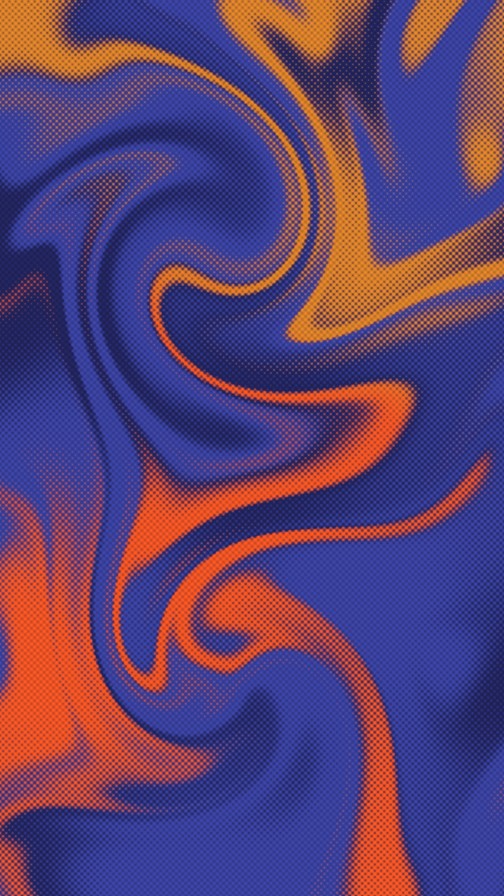
Write a Shadertoy shader that draws this background.

```glsl
const float TAU = 6.2831853;
const vec3 NAVY = vec3(0.13, 0.14, 0.36);
const vec3 BLUE = vec3(0.22, 0.25, 0.61);
const vec3 PLUM = vec3(0.40, 0.18, 0.42);
const vec3 ORANGE = vec3(0.91, 0.32, 0.14);
const vec3 GOLD = vec3(0.83, 0.49, 0.16);

// Rotate space around a center, fading out with distance
vec2 twirl(vec2 p, vec2 center, float radius, float angle) {
    vec2 d = p - center;
    float a = angle * exp(-dot(d, d) / (radius * radius));
    float c = cos(a), s = sin(a);
    return center + mat2(c, s, -s, c) * d;
}

// Fold space with layered sines
vec2 marble(vec2 p, float frequency, float amplitude) {
    for (int i = 0; i < 4; i++) {
        vec2 phase = vec2(1.3, 4.1) + float(i) * vec2(2.1, 1.7);
        p += amplitude * sin(p.yx * frequency + phase);
        frequency *= 1.5;
        amplitude *= 0.68;
    }
    return p;
}

// Soft round hill
float bump(vec2 p, vec2 center, float radius) {
    vec2 d = (p - center) / radius;
    return exp(-dot(d, d));
}

// Staggered dot screen from -1 to 1
float dotScreen(vec2 p, float cells) {
    vec2 wave = cos(TAU * cells * p);
    return wave.x * wave.y;
}

// Broad warm and cool pools
float warmPools(vec2 p) {
    float warm = 1.00 * bump(p, vec2(0.77, 1.36), 0.22)
               + 0.65 * bump(p, vec2(0.05, 0.42), 0.15)
               + 0.50 * bump(p, vec2(0.42, 0.72), 0.15)
               + 0.45 * bump(p, vec2(0.95, 0.75), 0.11);
    float cool = 0.75 * bump(p, vec2(0.08, 0.92), 0.26)
               + 0.60 * bump(p, vec2(0.80, 0.50), 0.22)
               + 0.35 * bump(p, vec2(0.40, 0.10), 0.28);
    return warm - cool;
}

// Blue lights and navy shadows
float bluePools(vec2 p) {
    float light = bump(p, vec2(0.15, 0.75), 0.22)
                + bump(p, vec2(0.75, 0.55), 0.20)
                + bump(p, vec2(0.40, 0.12), 0.30);
    float shadow = bump(p, vec2(0.03, 1.10), 0.18)
                 + bump(p, vec2(0.50, 0.95), 0.22)
                 + bump(p, vec2(0.95, 0.48), 0.14);
    return 0.6 * (light - shadow);
}

void mainImage(out vec4 fragColor, in vec2 fragCoord) {
    vec2 p = fragCoord / iResolution.x;

    // Liquid coordinates: strong for streaks, gentle for pools
    vec2 swirled = twirl(p, vec2(0.42, 1.28), 0.25, 2.8);
    swirled = twirl(swirled, vec2(0.45, 0.42), 0.28, -2.3);
    vec2 liquid = marble(swirled * vec2(1.15, 0.9), 4.5, 0.26);
    vec2 drift = mix(p, liquid * vec2(0.87, 1.11), 0.2);

    // Warm bands of uneven width, flanked by blue and navy
    float phase = dot(liquid, vec2(8.5, 4.0));
    float streaks = 0.55 * sin(phase) + 0.38 * sin(2.3 * phase + 1.0);
    float warmth = streaks + warmPools(drift) - 0.36;
    float shade = 0.5 * sin(phase + 1.9) + 0.35 * sin(1.7 * phase + 4.0)
                + bluePools(drift) + 0.12;

    // Screened ink coverage
    float screen = dotScreen(p, 80.0);
    float soft = 0.42 + 0.5 * fwidth(warmth);
    float warmInk = smoothstep(-soft, soft, warmth + 0.35 * screen);
    float blueInk = smoothstep(-0.38, 0.38, shade + 0.2 * screen);
    float goldInk = smoothstep(1.26, 1.48, drift.y + 0.45 * drift.x);

    vec3 cool = mix(NAVY, BLUE, blueInk);
    cool = mix(cool, PLUM, 0.45 * smoothstep(-0.45, 0.0, warmth));
    vec3 warm = mix(ORANGE, GOLD, goldInk);
    vec3 color = mix(cool, warm, warmInk) * (1.0 + 0.13 * screen);
    fragColor = vec4(color, 1.0);
}
```
